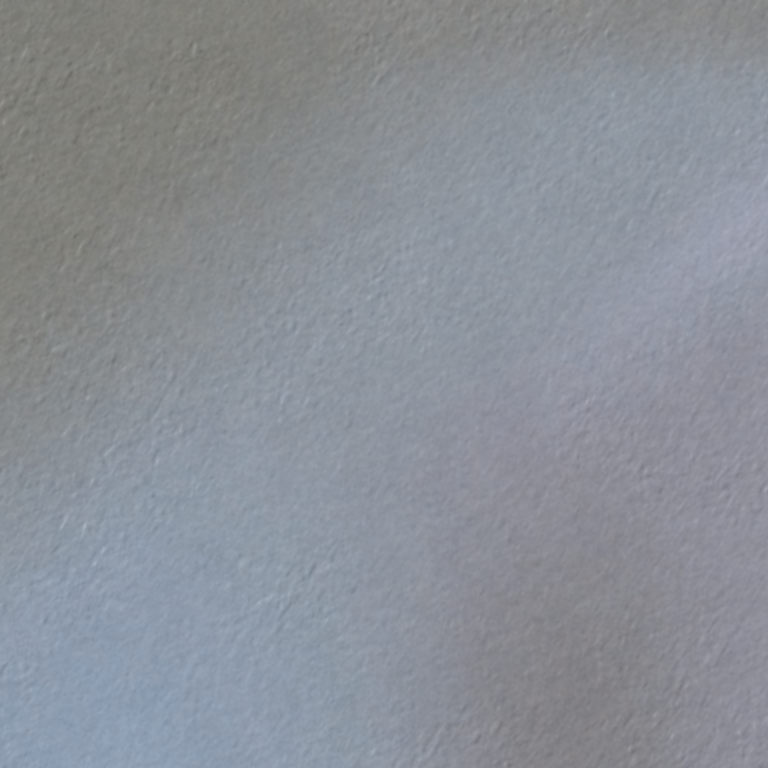
This texture is drawn by a WebGL 1 fragment shader. Its source:

```glsl
precision highp float;

uniform vec2 u_resolution;

const vec3 SLATE = vec3(0.560, 0.590, 0.628);
const vec3 OLIVE_GREY = vec3(0.500, 0.499, 0.478);
const vec3 WARM_GREY = vec3(0.525, 0.525, 0.520);
const vec3 SKY_BLUE = vec3(0.555, 0.620, 0.702);
const vec3 MAUVE = vec3(0.563, 0.566, 0.612);
const vec3 SHADOW = vec3(0.505, 0.500, 0.510);
const vec3 PALE_LILAC = vec3(0.612, 0.625, 0.692);

float hash(vec2 p) {
  return fract(sin(dot(p, vec2(127.1, 311.7))) * 43758.5453);
}

float noise(vec2 p) {
  vec2 cell = floor(p);
  vec2 f = fract(p);
  f = f * f * (3.0 - 2.0 * f);
  float low = mix(hash(cell), hash(cell + vec2(1.0, 0.0)), f.x);
  float high = mix(hash(cell + vec2(0.0, 1.0)), hash(cell + vec2(1.0, 1.0)), f.x);
  return mix(low, high, f.y);
}

float fbm(vec2 p) {
  float sum = 0.0;
  float weight = 0.5;
  for (int i = 0; i < 4; i++) {
    sum += weight * noise(p);
    p = p * 2.03 + 17.3;
    weight *= 0.5;
  }
  return sum / 0.9375;
}

vec2 rotate(vec2 p, float angle) {
  float c = cos(angle);
  float s = sin(angle);
  return vec2(c * p.x + s * p.y, c * p.y - s * p.x);
}

// Soft elliptical patch, 1 at its centre
float patchMask(vec2 p, vec2 centre, vec2 radius) {
  vec2 d = (p - centre) / radius;
  return exp(-dot(d, d));
}

// Broad, blurred areas of light and shade
vec3 backdrop(vec2 p) {
  vec2 q = p + 0.08 * (vec2(fbm(p * 4.0), fbm(p * 4.0 + 31.0)) - 0.5);
  vec3 color = SLATE;
  color = mix(color, MAUVE, smoothstep(0.42, 0.70, q.x) * smoothstep(0.46, 0.22, q.y - 0.25 * q.x));
  color = mix(color, SKY_BLUE, 0.9 * patchMask(q, vec2(0.13, 0.02), vec2(0.34, 0.34)));
  color = mix(color, SHADOW, 0.9 * patchMask(q, vec2(0.74, 0.06), vec2(0.17, 0.27)));

  float bandOffset = q.y - (0.45 + 0.66 * (q.x - 0.60));
  float band = exp(-pow(bandOffset / 0.09, 2.0)) * smoothstep(0.55, 1.0, q.x);
  color = mix(color, PALE_LILAC, 0.85 * band);

  float corner = smoothstep(0.16, 0.68, q.y - 0.88 * q.x);
  color = mix(color, OLIVE_GREY, corner);
  float topEdge = smoothstep(0.87, 1.0, q.y) * smoothstep(0.25, 0.60, q.x);
  return mix(color, WARM_GREY, 0.85 * topEdge);
}

// Embossed slanting grain: height difference toward the light
float relief(vec2 p, vec2 frequency, float slant, float seed) {
  vec2 g = rotate(p, slant) * frequency + seed;
  g += 0.7 * (vec2(noise(g * 0.6 + 53.0), noise(g * 0.6 + 91.0)) - 0.5);
  return noise(g) - noise(g + vec2(0.8, -0.2));
}

float grain(vec2 p) {
  float coarse = relief(p, vec2(150.0, 92.0), -0.50, 11.0);
  float fine = relief(p, vec2(235.0, 150.0), -0.62, 67.0);
  float speck = noise(rotate(p, 0.4) * 250.0 + 5.0) - 0.5;
  float blot = noise(rotate(p, -0.5) * vec2(120.0, 85.0) + 29.0) - 0.5;
  float roughness = smoothstep(0.35, 0.68, fbm(p * 8.0 + 90.0));
  float flecks = coarse * coarse * coarse;
  return mix(0.018, 0.034, roughness) * coarse
       + mix(0.020, 0.032, roughness) * fine
       + 0.026 * speck + 0.020 * blot
       + mix(0.02, 0.07, roughness) * flecks;
}

void main() {
  vec2 p = gl_FragCoord.xy / u_resolution;
  float mottling = 0.026 * (fbm(p * 22.0 + 40.0) - 0.5);
  vec3 tint = vec3(0.012, 0.0, -0.010) * (noise(p * 60.0 + 140.0) - 0.5);
  vec3 color = backdrop(p) + grain(p) + mottling + tint;
  gl_FragColor = vec4(clamp(color, 0.0, 1.0), 1.0);
}
```
